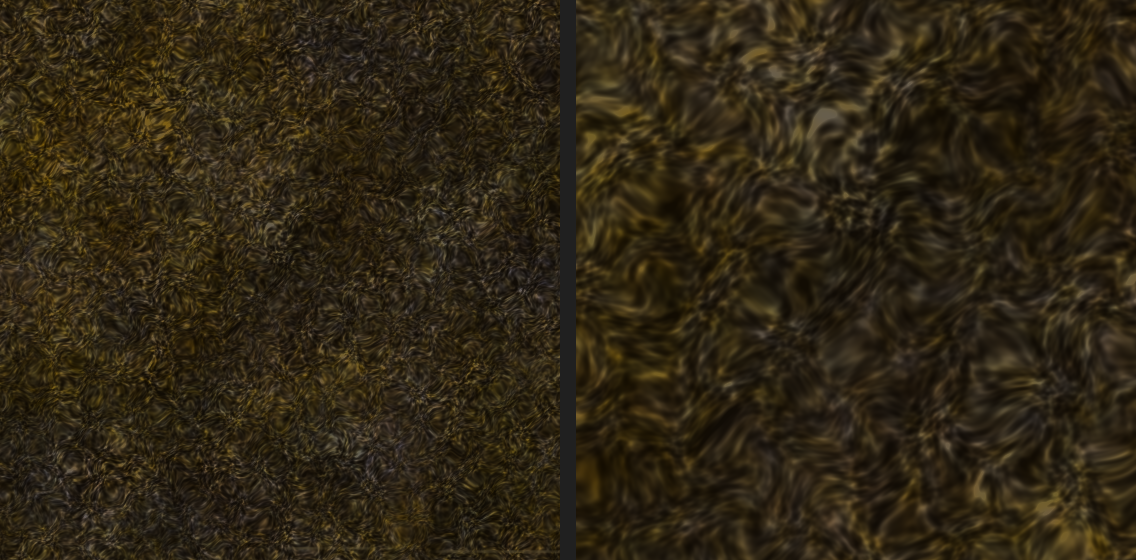
Left, the full canvas; right, a detail of the centre.
This texture is drawn by a WebGL 2 fragment shader. Its source:

```glsl
#version 300 es
precision highp float;

uniform vec2 u_resolution;
out vec4 outColor;

// Grain layers, coarse to fine: cells per canvas height and share of the tone
const int LAYERS = 6;
const float FREQUENCY[LAYERS] = float[](4.0, 13.0, 37.0, 83.0, 142.0, 235.0);
const float WEIGHT[LAYERS] = float[](0.24, 0.25, 0.29, 0.48, 0.62, 0.34);

const float NOISE_GAIN = 4.5;       // brings gradient noise to unit deviation
const float GRAIN_ANGLE = 0.65;     // direction of the fibres
const float GRAIN_STRETCH = 1.35;   // length of fibres over their width
const float WARP_FREQUENCY = 24.0;
const float WARP_AMOUNT = 0.008;
const float MEDIAN_TONE = 0.140;
const float CONTRAST = 0.39;
const vec3 TINT = vec3(1.15, 1.0, 0.62);
const vec3 TINT_OFFSET = vec3(0.014, 0.0, -0.013);
const vec3 WARM_SHIFT = vec3(0.075, 0.0, -0.13);
const vec3 GREY_SHIFT = vec3(-0.01, -0.01, 0.12);
const vec3 SCRATCH_COLOR = vec3(0.33, 0.29, 0.19);

// Integer hash of a cell, returned as an angle
float hashAngle(ivec2 cell, int seed) {
    uint h = uint(cell.x) * 1597334677u ^ uint(cell.y) * 3812015801u ^ uint(seed) * 2654435769u;
    h = (h ^ (h >> 16)) * 2246822519u;
    h = (h ^ (h >> 13)) * 3266489917u;
    h ^= h >> 16;
    return float(h >> 8) / 16777216.0 * 6.28319;
}

float cornerSlope(ivec2 cell, vec2 offset, int seed) {
    float a = hashAngle(cell, seed);
    return dot(vec2(cos(a), sin(a)), offset);
}

float gradientNoise(vec2 p, int seed) {
    ivec2 cell = ivec2(floor(p));
    vec2 f = fract(p);
    vec2 u = f * f * f * (f * (f * 6.0 - 15.0) + 10.0);
    float bottom = mix(cornerSlope(cell, f, seed),
                       cornerSlope(cell + ivec2(1, 0), f - vec2(1, 0), seed), u.x);
    float top = mix(cornerSlope(cell + ivec2(0, 1), f - vec2(0, 1), seed),
                    cornerSlope(cell + ivec2(1, 1), f - vec2(1, 1), seed), u.x);
    return NOISE_GAIN * mix(bottom, top, u.y);
}

mat2 rotation(float a) {
    return mat2(cos(a), -sin(a), sin(a), cos(a));
}

// Sum of stretched layers, each turned slightly to hide its grid
float soilTone(vec2 p, float grainContrast) {
    float tone = 0.0;
    for (int i = 0; i < LAYERS; i++) {
        float turn = GRAIN_ANGLE + 0.3 * sin(float(i) * 2.4);
        vec2 q = rotation(turn) * p * FREQUENCY[i];
        q *= vec2(inversesqrt(GRAIN_STRETCH), sqrt(GRAIN_STRETCH));
        float amount = WEIGHT[i] * (i > 2 ? grainContrast : 1.0);
        tone += amount * gradientNoise(q, i + 1);
    }
    return tone;
}

// Soft horizontal segment, from x = span.x to span.y
float scratch(vec2 p, float height, vec2 span) {
    float line = 1.0 - smoothstep(0.0005, 0.004, abs(p.y - height));
    float ends = smoothstep(span.x, span.x + 0.02, p.x) * (1.0 - smoothstep(span.y - 0.05, span.y, p.x));
    return line * ends;
}

void main() {
    vec2 p = gl_FragCoord.xy / u_resolution.y;

    // Irregular displacement of the grains
    vec2 warp = vec2(gradientNoise(p * WARP_FREQUENCY, 21), gradientNoise(p * WARP_FREQUENCY, 22));
    vec2 soil = p + WARP_AMOUNT * 0.5 * warp;

    // Broad light and dark regions
    float upperLeft = 1.0 - smoothstep(0.1, 0.6, distance(p, vec2(0.16, 0.78)));
    float upperRight = 1.0 - smoothstep(0.02, 0.25, distance(p, vec2(0.98, 0.97)));
    float darkHollow = 1.0 - smoothstep(0.05, 0.3, distance(p, vec2(0.75, 0.82)));
    float grainContrast = 1.0 + 0.13 * gradientNoise(p * 9.0, 31);
    float tone = soilTone(soil, grainContrast);
    tone += 0.4 * upperLeft - 0.35 * upperRight - 0.25 * darkHollow - 0.05;

    // Earth colour with warm, olive and grey variation
    float value = MEDIAN_TONE * exp(CONTRAST * clamp(tone, -2.8, 2.5));
    float warmth = 0.45 * gradientNoise(soil * 72.0, 41) + 0.45 * gradientNoise(p * 7.0, 42);
    warmth += 0.7 * upperLeft + 0.8 * upperRight - 0.15;
    float greyness = 0.5 * gradientNoise(soil * 48.0, 51) + 0.5 * gradientNoise(p * 5.0, 52);
    greyness += 0.15 - 0.5 * upperLeft;
    vec3 color = value * (TINT + WARM_SHIFT * warmth + GREY_SHIFT * greyness) + TINT_OFFSET;

    // Faint worn scratches near the lower edge
    float wear = scratch(p, 0.021, vec2(0.50, 0.68)) + scratch(p, 0.015, vec2(0.77, 1.10));
    wear *= 0.42 + 0.12 * gradientNoise(p * vec2(30.0, 8.0), 61);
    color = mix(color, SCRATCH_COLOR, clamp(wear, 0.0, 0.6));

    outColor = vec4(clamp(color, 0.0, 1.0), 1.0);
}
```
